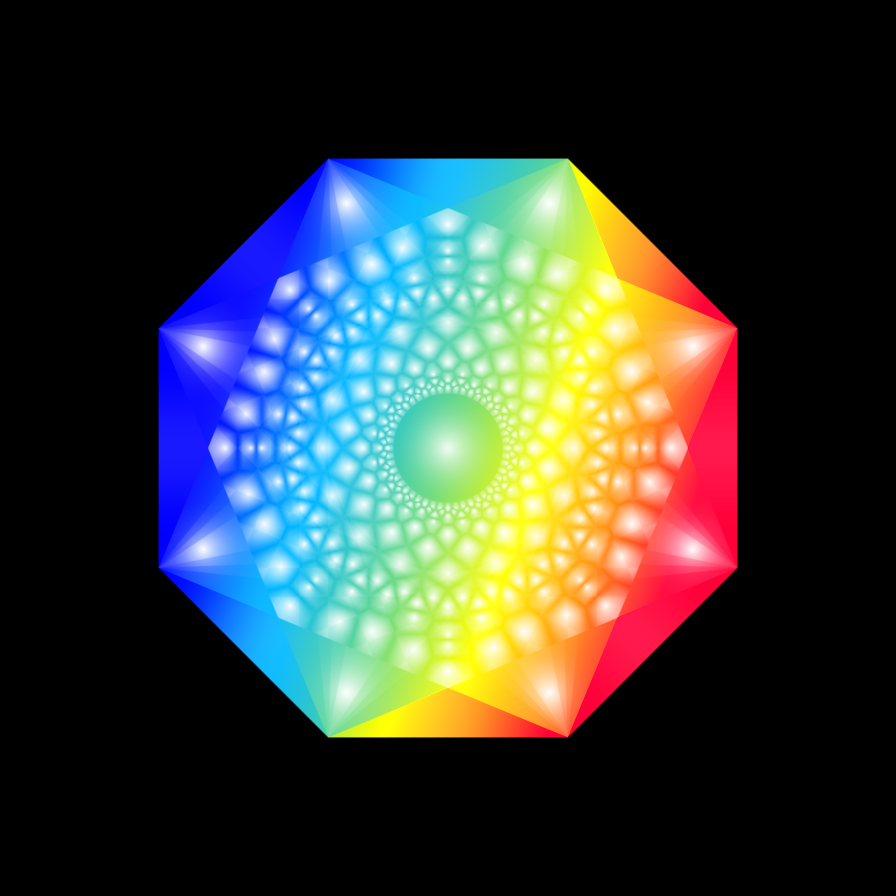
Reproduce this background procedurally as a three.js fragment shader.

```glsl
#define TAU 6.28318531
#define CIRCUMRADIUS 0.3496
#define APOTHEM 0.323
#define INNER_APOTHEM 0.2475
#define DISC_RADIUS 0.061
#define RING_GAP 0.079
#define RING_SHRINK 0.66
#define HUE_AXIS vec2(0.94, -0.34)
#define CORNER_GLOW 0.054
#define SOFT 0.0011

varying vec2 vUv;

// Runs from blue at the upper left to red at the lower right.
vec3 spectrum(float t) {
  vec3 c = mix(vec3(0.0, 0.0, 1.0), vec3(0.0, 0.72, 1.0), smoothstep(-0.28, -0.12, t));
  c = mix(c, vec3(0.44, 0.86, 0.5), clamp((t + 0.12) / 0.12, 0.0, 1.0));
  c = mix(c, vec3(1.0, 1.0, 0.0), clamp(t / 0.1, 0.0, 1.0));
  c = mix(c, vec3(1.0, 0.55, 0.08), clamp((t - 0.11) / 0.09, 0.0, 1.0));
  return mix(c, vec3(1.0, 0.0, 0.22), clamp((t - 0.2) / 0.08, 0.0, 1.0));
}

float softStep(float edge, float x) {
  return smoothstep(edge - SOFT, edge + SOFT, x);
}

// Keeps the two smallest distances to a ring of evenly spaced seeds.
void addRing(vec2 p, float angle, float radius, float count, float offset, inout vec2 nearest) {
  float spacing = TAU / count;
  float first = floor(angle / spacing - offset) + offset;
  for (int i = 0; i < 2; i++) {
    float seedAngle = (first + float(i)) * spacing;
    float d = distance(p, radius * vec2(cos(seedAngle), sin(seedAngle)));
    nearest.y = min(nearest.y, max(nearest.x, d));
    nearest.x = min(nearest.x, d);
  }
}

// Bright cells in concentric rings, crowding toward the disc.
float cellGlow(vec2 p, float angle) {
  vec2 nearest = vec2(1.0);
  float gap = RING_GAP;
  for (int i = 0; i < 7; i++) {
    float count = i < 4 ? 16.0 : (i < 6 ? 32.0 : 48.0);
    addRing(p, angle, DISC_RADIUS + gap, count, mod(float(i), 2.0) * 0.5, nearest);
    gap *= RING_SHRINK;
  }
  addRing(p, angle, 0.167, 32.0, 0.5, nearest);
  addRing(p, angle, 0.177, 32.0, 0.0, nearest);
  addRing(p, angle, 0.193, 16.0, 0.5, nearest);
  addRing(p, angle, 0.208, 8.0, 0.0, nearest);
  addRing(p, angle, 0.220, 8.0, 0.0, nearest);
  addRing(p, angle, 0.222, 8.0, 0.5, nearest);
  addRing(p, angle, 0.229, 16.0, 0.58, nearest);
  addRing(p, angle, 0.249, 8.0, 0.0, nearest);
  return pow(1.0 - nearest.x / nearest.y, 1.4);
}

// Alternating tint on either side of crossing chords.
float chordFacets(vec2 p) {
  float parity = 1.0;
  for (int i = 0; i < 8; i++) {
    float a = float(i) * TAU / 16.0;
    float d = abs(dot(p, vec2(cos(a), sin(a))));
    parity *= 1.0 - 2.0 * softStep(0.1338, d);
    parity *= 1.0 - 2.0 * softStep(0.166, d);
  }
  return parity;
}

// A fan of rays leaving a corner, brightest along its axis.
float cornerFan(float along, float across) {
  float slope = across / max(along, 0.0001);
  float width = SOFT / max(along, SOFT);
  float glow = max(0.0, 1.0 - length(vec2(along - CORNER_GLOW, across)) / 0.062);
  float fan = 1.0;
  for (int i = 0; i < 3; i++) {
    float edge = 0.2 + 0.17 * float(i);
    fan -= 0.22 * smoothstep(edge - width, edge + width, slope);
  }
  return fan * (0.16 + 0.84 * glow * glow);
}

void main() {
  vec2 p = vUv - 0.5;
  float radius = length(p);
  float angle = atan(p.y, p.x + step(radius, 0.00001) * 0.00001);
  float sector = TAU / 8.0;

  // Fold onto a corner axis and onto the nearest side.
  float cornerAngle = mod(angle, sector) - 0.5 * sector;
  vec2 folded = radius * vec2(cos(cornerAngle), abs(sin(cornerAngle)));
  float along = CIRCUMRADIUS - folded.x;
  float sideAngle = floor(angle / sector + 0.5) * sector;
  vec2 sideNormal = vec2(cos(sideAngle), sin(sideAngle));

  // Inner cells and central disc
  float glow = cellGlow(p, angle) * 0.9 + 0.04 + 0.035 * chordFacets(p);
  float discGlow = pow(max(0.0, 1.0 - radius / DISC_RADIUS), 1.8) * 0.9;
  glow = mix(discGlow, glow, softStep(DISC_RADIUS, radius));

  // Corner fans and plain side triangles
  glow = mix(glow, cornerFan(along, folded.y), softStep(INNER_APOTHEM, folded.x));
  float sideMask = softStep(0.0, folded.y - along);
  float sideGlow = 0.1 * smoothstep(0.1, 0.0, abs(dot(p, vec2(-sideNormal.y, sideNormal.x))));
  glow = mix(glow, sideGlow, sideMask);

  float hue = dot(p, HUE_AXIS);
  hue += sideMask * (0.02 + 0.045 * sign(dot(sideNormal, HUE_AXIS)));
  vec3 color = mix(spectrum(hue), vec3(1.0), clamp(glow, 0.0, 1.0));
  float octagon = 1.0 - softStep(APOTHEM, dot(p, sideNormal));
  gl_FragColor = vec4(color * octagon, 1.0);
}
```
